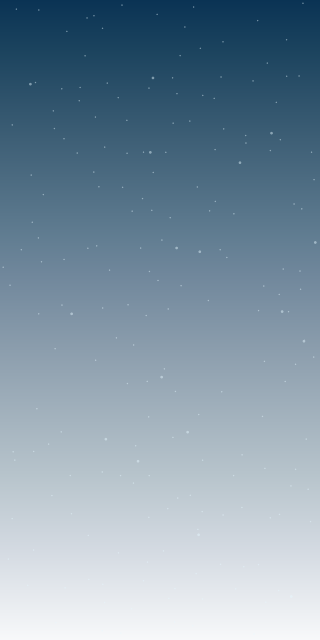
Write a WebGL 2 fragment shader that draws this background.

```glsl
#version 300 es
precision highp float;
// A dusk-to-haze sky: a vertical gradient from deep blue to near white,
// sprinkled with pale specks. Two hashed grids, one of fine and one of
// larger dots, scatter the specks; empty cells keep the spread uneven.

#define FINE_CELLS 14.0
#define FINE_FILL 0.52
#define FINE_RADIUS 0.0021
#define FINE_ALPHA 0.45
#define LARGE_CELLS 5.0
#define LARGE_FILL 0.40
#define LARGE_RADIUS 0.0041
#define LARGE_ALPHA 0.46
#define MIDDLE_THINNING 0.45
#define SPECK_COLOR vec3(0.90, 0.97, 1.0)

uniform vec2 u_resolution;
out vec4 fragColor;

// Sky stops: colour in rgb, distance from the top edge in w
const int STOPS = 9;
const vec4 SKY[STOPS] = vec4[STOPS](
    vec4(0.04, 0.20, 0.33, 0.00),
    vec4(0.11, 0.265, 0.37, 0.08),
    vec4(0.24, 0.37, 0.46, 0.215),
    vec4(0.38, 0.49, 0.57, 0.37),
    vec4(0.44, 0.53, 0.61, 0.43),
    vec4(0.55, 0.62, 0.68, 0.55),
    vec4(0.72, 0.77, 0.80, 0.745),
    vec4(0.83, 0.855, 0.885, 0.86),
    vec4(0.97, 0.975, 0.98, 1.00));

vec3 skyColor(float depth) {
    vec3 color = SKY[0].rgb;
    for (int i = 1; i < STOPS; i++) {
        float t = (depth - SKY[i - 1].w) / (SKY[i].w - SKY[i - 1].w);
        color = mix(color, SKY[i].rgb, clamp(t, 0.0, 1.0));
    }
    return color;
}

// Three random values per cell, without sine
vec3 hash3(vec2 cell) {
    vec3 q = fract(cell.xyx * vec3(0.1031, 0.1030, 0.0973));
    q += dot(q, q.yxz + 33.33);
    return fract((q.xxy + q.yzz) * q.zyx);
}

// Coverage of one dot per filled cell; dots stay inside their cell
float specks(vec2 p, float cells, float fill, float radius, float seed) {
    vec2 grid = p * cells;
    vec3 rnd = hash3(floor(grid) + seed);
    float inset = 2.0 * radius * cells;
    vec2 center = mix(vec2(inset), vec2(1.0 - inset), rnd.xy);
    float dist = length(fract(grid) - center) / cells;
    float soft = 0.6 / u_resolution.x;
    float coverage = 1.0 - smoothstep(radius - soft, radius + soft, dist);
    return coverage * step(rnd.z, fill);
}

void main() {
    vec2 p = gl_FragCoord.xy / u_resolution.x;
    float depth = 1.0 - gl_FragCoord.y / u_resolution.y;
    vec3 color = skyColor(depth);

    // Fine dots thin out around the middle, decided once per row of cells
    float row = 1.0 - (floor(p.y * FINE_CELLS) + 0.5) / (2.0 * FINE_CELLS);
    float middle = 1.0 - smoothstep(0.06, 0.16, abs(row - 0.52));
    float fineFill = FINE_FILL * (1.0 - MIDDLE_THINNING * middle);
    float fine = specks(p, FINE_CELLS, fineFill, FINE_RADIUS, 17.0);

    // Larger dots lie below the darkest band
    float large = specks(p, LARGE_CELLS, LARGE_FILL, LARGE_RADIUS, 61.0);
    large *= smoothstep(0.11, 0.12, depth);

    float alpha = max(fine * FINE_ALPHA, large * LARGE_ALPHA);
    fragColor = vec4(mix(color, SPECK_COLOR, alpha), 1.0);
}
```
